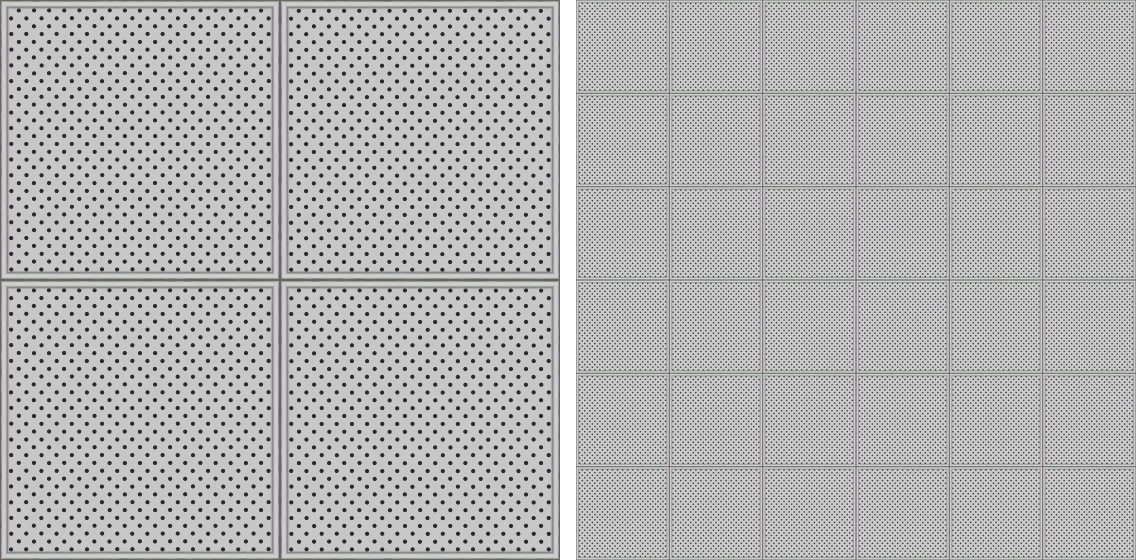
Left, the tile; right, the same tile 3 across and 3 down.
Write a WebGL 2 fragment shader that draws this pattern.

```glsl
#version 300 es
precision highp float;
// Perforated grey metal panels in bevelled frames, two across and two down.
#define PANELS 2.0          // repeats across and down
#define SIZE 384.0          // internal units along one panel side
#define HOLE_STEPS vec2(34.0, 33.0)  // intervals between hole columns and rows
#define HOLE_SPAN vec2(353.0, 355.2) // first to last hole centre
#define HOLE_RADIUS 2.85
#define GAP_HALF 1.7        // half width of the joint
#define GROOVE_AT 9.8       // groove distance from the panel edge
#define WEAR 0.035          // strength of the mottling

uniform vec2 u_resolution;
out vec4 outColor;

const vec3 SHEET = vec3(0.78);
const vec3 HOLE = vec3(0.17, 0.165, 0.175);
const vec3 JOINT = vec3(0.41, 0.40, 0.39);
const vec3 GROOVE = vec3(0.48, 0.48, 0.49);
const vec3 RAIL_ACROSS = vec3(0.78, 0.80, 0.78);
const vec3 RAIL_UP = vec3(0.80, 0.78, 0.805);

vec2 hash2(vec2 p) {
    vec3 q = fract(p.xyx * vec3(0.1031, 0.1030, 0.0973));
    q += dot(q, q.yzx + 33.33);
    return fract((q.xx + q.yz) * q.zy);
}

// Gradient at a lattice point, wrapped to the period.
float corner(vec2 cell, vec2 offset, vec2 period) {
    vec2 gradient = hash2(mod(cell, period) + 7.0) * 2.0 - 1.0;
    return dot(gradient, offset);
}

// Gradient noise that repeats over the period.
float tiledNoise(vec2 p, vec2 period) {
    vec2 i = floor(p), f = fract(p);
    vec2 u = f * f * f * (f * (f * 6.0 - 15.0) + 10.0);
    vec2 e = vec2(1.0, 0.0);
    float low = mix(corner(i, f, period), corner(i + e, f - e, period), u.x);
    float high = mix(corner(i + e.yx, f - e.yx, period),
                     corner(i + 1.0, f - 1.0, period), u.x);
    return mix(low, high, u.y);
}

// Coverage of the staggered holes; only the nearest lattice site matters.
float holeMask(vec2 p, vec2 panel, float pixel) {
    vec2 pitch = HOLE_SPAN / HOLE_STEPS;
    vec2 shift = (hash2(panel + 3.0) - 0.5) * 0.8;
    vec2 q = p - 0.5 * (SIZE - HOLE_SPAN) - shift;
    vec2 site = round(q / pitch);
    vec2 inside = step(vec2(0.0), site) * step(site, HOLE_STEPS);
    float staggered = 1.0 - mod(site.x + site.y, 2.0);
    vec2 jitter = (hash2(site + panel * 61.0) - 0.5) * 0.4;
    float d = length(q - site * pitch - jitter) - HOLE_RADIUS;
    float cover = 1.0 - smoothstep(-0.55 * pixel, 0.55 * pixel, d);
    return cover * staggered * inside.x * inside.y;
}

void main() {
    vec2 uv = gl_FragCoord.xy / u_resolution;
    vec2 panel = floor(uv * PANELS);
    vec2 p = fract(uv * PANELS) * SIZE;
    float pixel = PANELS * SIZE / min(u_resolution.x, u_resolution.y);

    // Wear wraps over the whole canvas.
    float mottle = tiledNoise(uv * 24.0, vec2(24.0));
    float grain = tiledNoise(uv * 180.0, vec2(180.0));
    float scuff = tiledNoise(uv * 70.0, vec2(70.0));

    // Distance to the panel edge, and which rail is nearest.
    vec2 side = 0.5 * SIZE - abs(p - 0.5 * SIZE);
    float edge = min(side.x, side.y);
    float upright = smoothstep(-0.5 * pixel, 0.5 * pixel, side.y - side.x);

    // Sheet with its holes.
    vec3 color = SHEET * (1.0 + WEAR * (0.4 * mottle + 0.5 * grain));
    color = mix(color, HOLE, holeMask(p, panel, pixel));

    // Raised rail with a soft crown.
    vec3 rail = mix(RAIL_ACROSS, RAIL_UP, upright);
    rail *= 1.0 + 0.025 * cos((edge - 5.5) * 0.9) + WEAR * scuff;
    float onRail = 1.0 - smoothstep(-0.5 * pixel, 0.5 * pixel, edge - GROOVE_AT);
    color = mix(color, rail, onRail);

    // Groove shadow, falling off more slowly onto the sheet.
    float away = edge - GROOVE_AT;
    float spread = away < 0.0 ? 1.2 : 2.0;
    float shade = exp(-away * away / (spread * spread));
    color = mix(color, GROOVE, shade * (0.85 + 0.2 * scuff));

    // Dark joint with slightly chipped edges.
    float chipped = edge - GAP_HALF - 0.7 * scuff;
    float joint = 1.0 - smoothstep(-0.5 * pixel, 0.6 + 0.5 * pixel, chipped);
    color = mix(color, JOINT * (1.0 + 0.15 * mottle), joint);

    outColor = vec4(color, 1.0);
}
```
